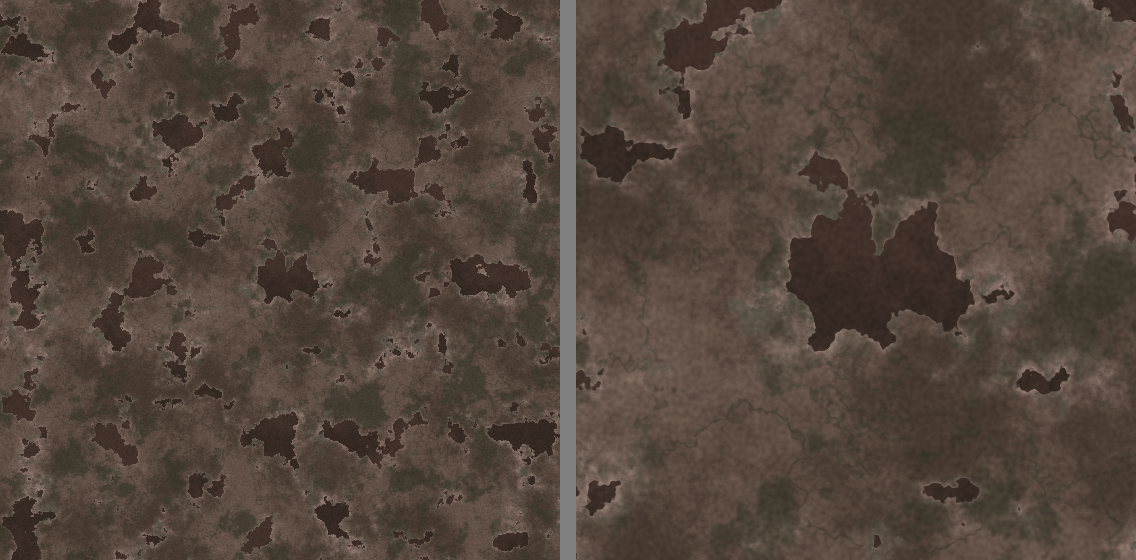
Left: the whole. Right: its middle third, enlarged.
Write a Shadertoy shader that draws this texture.

```glsl
// Weathered brown stone: jagged dark pits ringed by pale crusts, on a mottled
// ground with olive stains and thin veins. Every layer is a fractal sum of
// gradient noise, thresholded for pits and folded around zero for veins.

float hash(vec2 p) {
    vec3 q = fract(p.xyx * 0.1031);
    q += dot(q, q.yzx + 33.33);
    return fract((q.x + q.y) * q.z);
}

float cornerSlope(vec2 cell, vec2 offset) {
    float angle = 6.2832 * hash(cell);
    return dot(vec2(cos(angle), sin(angle)), offset);
}

float gradientNoise(vec2 p) {
    vec2 cell = floor(p), f = fract(p);
    vec2 w = f * f * f * (f * (f * 6.0 - 15.0) + 10.0);
    vec2 e = vec2(1.0, 0.0);
    float low = mix(cornerSlope(cell, f), cornerSlope(cell + e.xy, f - e.xy), w.x);
    float high = mix(cornerSlope(cell + e.yx, f - e.yx), cornerSlope(cell + e.xx, f - e.xx), w.x);
    return mix(low, high, w.y);
}

float fbm(vec2 p, float gain) {
    float sum = 0.0, amplitude = 1.0;
    for (int octave = 0; octave < 6; octave++) {
        sum += amplitude * gradientNoise(p);
        p = mat2(1.6, 1.2, -1.2, 1.6) * p + 17.3;
        amplitude *= gain;
    }
    return sum;
}

void mainImage(out vec4 fragColor, in vec2 fragCoord) {
    vec2 uv = fragCoord / min(iResolution.x, iResolution.y);

    // Fine grain and broad clouds
    float grain = gradientNoise(uv * 290.0 + 5.7);
    float speckle = fbm(uv * 75.0 + 41.0, 0.75);
    float cloud = fbm(uv * 6.0 + 83.0, 0.5);

    // Mottled brown ground
    float tone = fbm(uv * 8.0 + 120.0, 0.55) + 0.18 * speckle;
    vec3 color = mix(vec3(0.275, 0.222, 0.182), vec3(0.385, 0.315, 0.275),
                     smoothstep(-0.45, 0.45, tone));

    // Olive stains and thin veins
    vec3 olive = vec3(0.225, 0.212, 0.16);
    float stain = smoothstep(0.06, 0.34, fbm(uv * 9.0 + 211.0, 0.65));
    float vein = 1.0 - smoothstep(0.0, 0.05, abs(fbm(uv * 8.0 + 307.0, 0.6)));
    color = mix(color, olive, max(0.75 * stain, 0.5 * vein));

    // Pale crust fading away from the pit edges, wider under the clouds
    float pitField = fbm(uv * 11.0 + 59.0, 0.55);
    float gap = max(0.29 - pitField, 0.0);
    float spread = smoothstep(-0.3, 0.45, cloud);
    float crust = exp(-gap * mix(15.0, 4.5, spread)) * mix(0.65, 1.0, spread);
    crust *= clamp(0.85 + 0.45 * speckle, 0.0, 1.0);
    color = mix(color, vec3(0.57, 0.48, 0.445), crust);

    // Grey-green flecks within the crust
    float fleck = smoothstep(0.1, 0.4, fbm(uv * 30.0 + 401.0, 0.7));
    color = mix(color, vec3(0.29, 0.29, 0.24), 0.6 * fleck * smoothstep(0.1, 0.5, crust));

    // Dark pits with ragged rims
    vec3 pitColor = mix(vec3(0.205, 0.16, 0.13), vec3(0.26, 0.195, 0.165),
                        smoothstep(-0.4, 0.4, tone));
    color = mix(color, pitColor, smoothstep(0.28, 0.31, pitField));

    color *= 1.0 + 0.16 * grain + 0.05 * speckle;
    fragColor = vec4(color, 1.0);
}
```
